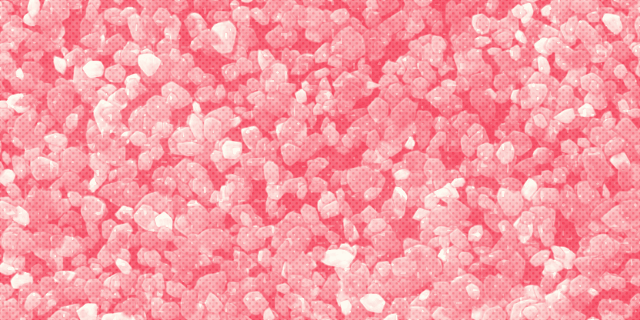
Reproduce this texture procedurally as a Shadertoy shader.

```glsl
// Heap of rose-pink crystal grains under a fine staggered halftone dot screen.

#define LAYERS 7          // sheets of grains, painted back to front
#define CELL 0.135        // largest grain spacing, in canvas heights
#define FILL 0.85         // chance that a cell holds a grain
#define GRAIN_TONE 0.725  // mean brightness of a grain
#define TONE_SPREAD 0.30  // brightness range between grains
#define GAP_TONE 0.42     // brightness of the gaps and shadows
#define SHADOW 0.32       // strength of the contact shadows
#define GRIT 0.17         // strength of the surface texture
#define PATCHES 0.26      // strength of the broad light and dark areas
#define DOTS 48.0         // halftone periods per canvas height
#define DOT_DEPTH 0.15    // darkening inside a dot

const float TAU = 6.28318;
const int SIDES = 6;

vec2 hash2(vec2 p) {
    vec3 q = fract(vec3(p.xyx) * vec3(0.1031, 0.1030, 0.0973));
    q += dot(q, q.yzx + 33.33);
    return fract((q.xx + q.yz) * q.zy);
}

float noise(vec2 p) {
    vec2 i = floor(p), f = fract(p);
    f = f * f * (3.0 - 2.0 * f);
    float low = mix(hash2(i).x, hash2(i + vec2(1, 0)).x, f.x);
    float high = mix(hash2(i + vec2(0, 1)).x, hash2(i + vec2(1, 1)).x, f.x);
    return mix(low, high, f.y);
}

float fbm(vec2 p) {
    float sum = 0.0, amp = 0.5;
    for (int i = 0; i < 4; i++) {
        sum += amp * noise(p);
        p = mat2(1.6, 1.2, -1.2, 1.6) * p + 7.3;
        amp *= 0.55;
    }
    return sum;
}

mat2 rotation(float a) {
    return mat2(cos(a), sin(a), -sin(a), cos(a));
}

// Rounded irregular polygon: x = distance, yz = blended side normal.
vec3 crystal(vec2 p, vec2 seed) {
    const float sharpness = 13.0;
    float total = 0.0;
    vec2 normal = vec2(0);
    for (int i = 0; i < SIDES; i++) {
        vec2 h = hash2(seed + float(i) * 5.7);
        float a = (float(i) + 0.55 * h.x) * TAU / float(SIDES);
        vec2 n = vec2(cos(a), sin(a));
        float side = dot(p, n) - mix(0.68, 1.0, h.y);
        float w = exp(clamp(sharpness * side, -40.0, 40.0));
        total += w;
        normal += w * n;
    }
    return vec3(log(total) / sharpness, normal / total);
}

// Paints one sheet of scattered grains over the tone below it.
float paintLayer(float tone, vec2 uv, float layer, float grit) {
    float cell = CELL * mix(1.0, 0.48, fract(layer * 0.618));
    vec2 p = rotation(layer * 0.9) * uv / cell + layer * 17.0 + 40.0;
    vec2 light = rotation(layer * 0.9) * vec2(-0.5, 0.86);
    vec2 home = floor(p);
    for (int y = -1; y <= 1; y++)
    for (int x = -1; x <= 1; x++) {
        vec2 id = home + vec2(x, y);
        vec2 seed = id + layer * 61.0;
        vec2 place = hash2(seed), shape = hash2(seed + 211.3);
        vec2 look = hash2(seed + 419.7);
        if (hash2(seed + 733.1).x > FILL) continue;

        float radius = mix(0.27, 0.56, shape.x * shape.x);
        vec2 size = radius * vec2(1.0, mix(0.5, 0.95, shape.y));
        mat2 turn = rotation(look.y * TAU);
        vec2 q = turn * (p - id - mix(vec2(0.15), vec2(0.85), place)) / size;
        vec3 body = crystal(q, seed);
        vec2 lamp = turn * light;

        // contact shadow, then a translucent body with lit bevels
        float shade = 1.0 - smoothstep(0.0, 0.32, body.x);
        tone = mix(tone, GAP_TONE, SHADOW * shade);
        float bevel = smoothstep(-0.38, -0.03, body.x);
        float value = GRAIN_TONE + TONE_SPREAD * (look.x - 0.5);
        value += 0.13 * smoothstep(0.86, 0.98, look.x);
        value += 0.045 * dot(q, lamp) + 0.08 * bevel * dot(body.yz, lamp);
        value += 0.05 * smoothstep(-0.15, -0.03, body.x);
        value += 0.11 * (fbm(q * vec2(1.4, 3.5) + seed) - 0.45) + grit;
        float blur = 1.0 / (iResolution.y * cell * size.y);
        float cover = 1.0 - smoothstep(-blur, blur, body.x);
        tone = mix(tone, value, 0.86 * cover);
    }
    return tone;
}

// Rose at low tones through pale pink to near white.
vec3 pinkRamp(float tone) {
    return vec3(0.945 + 0.05 * tone, tone, 0.15 + 0.81 * tone);
}

void mainImage(out vec4 fragColor, in vec2 fragCoord) {
    vec2 uv = fragCoord / iResolution.y;
    float grit = GRIT * (fbm(uv * 42.0 + 9.0) - 0.46);
    float tone = GAP_TONE + grit;
    for (int i = 0; i < LAYERS; i++) tone = paintLayer(tone, uv, float(i), grit);

    // broad patches and small glints
    tone += PATCHES * (fbm(uv * 3.2 + 3.0) - 0.47);
    tone += 0.16 * smoothstep(0.80, 0.95, noise(uv * 75.0 + 31.0));

    // staggered dots that fade out on the brightest grains
    vec2 grid = cos(TAU * uv * DOTS);
    float dots = smoothstep(0.05, 0.85, grid.x * grid.y);
    tone -= DOT_DEPTH * dots * (1.0 - smoothstep(0.72, 0.98, tone));
    fragColor = vec4(pinkRamp(clamp(tone, 0.27, 0.98)), 1.0);
}
```
